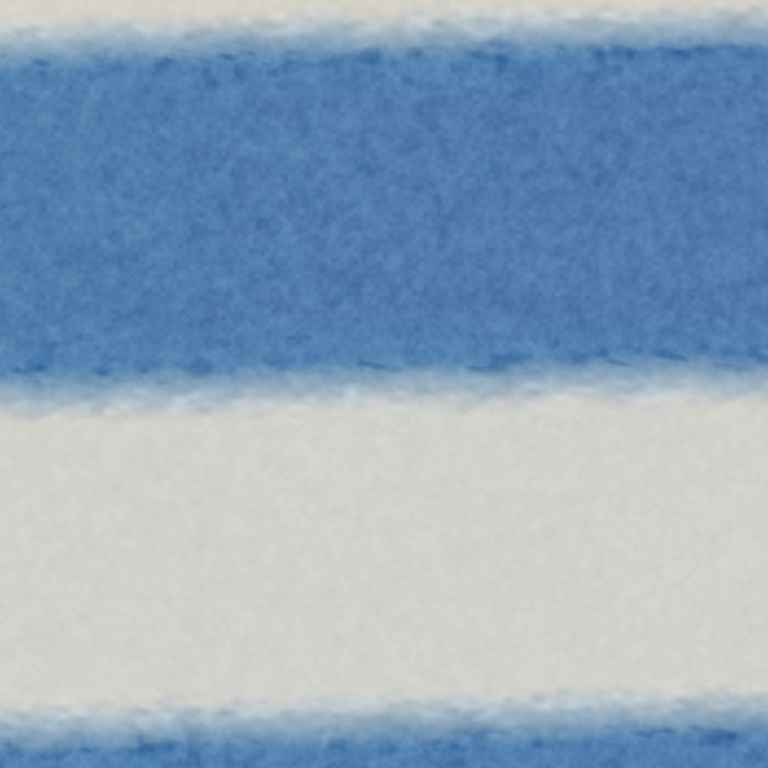
This texture is drawn by a Shadertoy shader. Its source:

```glsl
// Soft towelling with broad, slightly tilted blue and off-white stripes.
// A periodic signed distance gives the stripes; stretched noise frays their
// blurred edges, and finer noise adds pile grain, dark flecks and fibres.

#define PERIOD 0.892        // one blue plus one white stripe
#define HALF_WIDTH 0.2225   // half the height of a blue stripe
#define CENTRE 0.7255       // height of a blue stripe's axis at mid canvas
#define TILT 0.024          // rise of the stripes from left to right
#define FRAY 0.018          // raggedness of the stripe edges
#define BLEED_OUT 0.050     // reach of the blue dye into the white
#define BLEED_IN 0.033      // reach of the white into the blue
#define MOTTLE 0.105        // strength of the pile mottling
#define BLUE vec3(0.325, 0.488, 0.674)
#define WHITE vec3(0.822, 0.822, 0.798)
#define EDGE_TINT vec3(0.54, 0.655, 0.715)

float hash(vec2 p) {
    return fract(sin(dot(p, vec2(127.1, 311.7))) * 43758.5453);
}

float noise(vec2 p) {
    vec2 cell = floor(p), f = fract(p);
    f = f * f * (3.0 - 2.0 * f);
    return mix(mix(hash(cell), hash(cell + vec2(1, 0)), f.x),
               mix(hash(cell + vec2(0, 1)), hash(cell + vec2(1, 1)), f.x), f.y);
}

// Layered noise, centred on zero.
float fbm(vec2 p) {
    float sum = 0.0, amplitude = 0.5;
    for (int i = 0; i < 4; i++) {
        sum += amplitude * (noise(p) - 0.5);
        p = mat2(0.8, 0.6, -0.6, 0.8) * p * 2.03 + 17.3;
        amplitude *= 0.55;
    }
    return sum;
}

// Signed distance to the nearest stripe edge, positive inside blue.
float stripeDistance(vec2 uv) {
    float v = uv.y - TILT * (uv.x - 0.5) - CENTRE;
    return HALF_WIDTH - abs(mod(v + 0.5 * PERIOD, PERIOD) - 0.5 * PERIOD);
}

void mainImage(out vec4 fragColor, in vec2 fragCoord) {
    vec2 uv = fragCoord / iResolution.xy;
    vec2 rising = mat2(0.97, -0.24, 0.24, 0.97) * uv;
    vec2 falling = mat2(0.98, 0.20, -0.20, 0.98) * uv;

    // Frayed edge: gentle waves plus short tufts leaning both ways.
    float d = stripeDistance(uv);
    d += 0.6 * FRAY * fbm(uv * vec2(8.0, 9.0));
    d += 0.6 * FRAY * fbm(rising * vec2(26.0, 58.0) + 31.0);
    d += 0.6 * FRAY * fbm(falling * vec2(36.0, 64.0) + 77.0);
    float dye = smoothstep(-BLEED_OUT, BLEED_IN, d);
    dye = mix(dye, dye * dye, 0.5);

    // Pile: faint patches, small clumps and fine grain.
    float patches = fbm(uv * 5.0 + 3.0);
    float clumps = fbm(falling * vec2(66.0, 56.0) + 9.0);
    float grain = noise(rising * 110.0 + 2.0) + noise(uv * 175.0) - 1.0;
    float pile = 0.10 * patches + 0.85 * clumps + 0.38 * grain;

    // Blue yarn: cooler to the right, with sparse dark flecks.
    vec3 blue = BLUE + MOTTLE * pile * vec3(0.95, 1.0, 0.8);
    blue += (uv.x - 0.5) * vec3(-0.004, -0.014, -0.004);
    float nearEdge = smoothstep(0.09, 0.02, d);
    float fleck = smoothstep(0.64, 0.9, noise(rising * vec2(48.0, 58.0) + 5.0));
    blue -= fleck * (0.025 + 0.030 * nearEdge) * vec3(1.0, 0.95, 0.6);
    blue += nearEdge * vec3(0.005, 0.025, 0.022);

    // White yarn: quieter mottling, a little warmer at the top.
    vec3 white = WHITE + 0.36 * MOTTLE * pile;
    white += 0.015 * patches * vec3(0.4, 0.0, -0.6);
    white += vec3(0.012, 0.0, -0.016) * smoothstep(0.93, 1.0, uv.y);

    // Dye bleeding through a cool tint at the boundary.
    vec3 color = mix(white, blue, dye);
    color = mix(color, EDGE_TINT, 1.1 * dye * (1.0 - dye));

    // Pale fibres outside the blue and broken dark tufts just inside it.
    float strands = noise(rising * vec2(34.0, 88.0) + 12.0)
                  + noise(falling * vec2(60.0, 110.0) + 25.0) - 1.0;
    float tufts = noise(falling * vec2(38.0, 90.0) + 40.0);
    float outer = exp(-pow((d + 0.020) / 0.020, 2.0));
    float inner = exp(-pow((d - 0.020) / 0.012, 2.0));
    color += outer * strands * vec3(0.085, 0.08, 0.07);
    color += outer * vec3(0.0, 0.006, 0.018);
    color -= inner * smoothstep(0.45, 0.95, tufts) * vec3(0.12, 0.10, 0.07);

    fragColor = vec4(clamp(color, 0.0, 1.0), 1.0);
}
```
